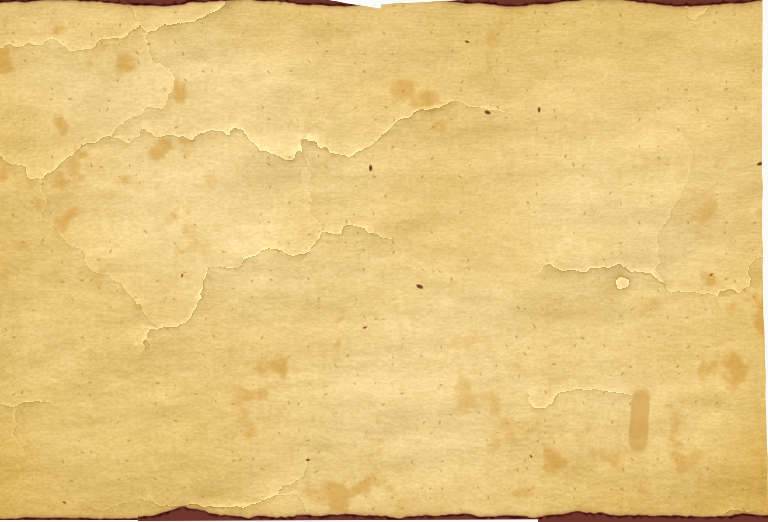
Write a Shadertoy shader that draws this texture.

```glsl
float hash(vec2 q) {
    return fract(sin(dot(q, vec2(127.1, 311.7))) * 43758.5);
}

vec2 hash2(vec2 q) {
    return vec2(hash(q), hash(q + 37.3));
}

float noise(vec2 q) {
    vec2 i = floor(q), f = fract(q);
    f = f * f * (3.0 - 2.0 * f);
    return mix(mix(hash(i), hash(i + vec2(1, 0)), f.x),
               mix(hash(i + vec2(0, 1)), hash(i + vec2(1, 1)), f.x), f.y);
}

float fbm(vec2 q) {
    float sum = 0.0, amp = 0.5;
    for (int i = 0; i < 5; i++) {
        sum += amp * noise(q);
        q = mat2(1.6, 1.2, -1.2, 1.6) * q + 7.7;
        amp *= 0.5;
    }
    return sum;
}

// Cellular folds: x is the soft lit slope, y the thin crease line
vec2 folds(vec2 q) {
    vec2 cell = floor(q), near = vec2(9), second = vec2(9);
    for (int y = -1; y <= 1; y++)
    for (int x = -1; x <= 1; x++) {
        vec2 c = cell + vec2(x, y);
        vec2 d = c + 0.1 + 0.8 * hash2(c) - q;
        if (dot(d, d) < dot(near, near)) { second = near; near = d; }
        else if (dot(d, d) < dot(second, second)) second = d;
    }
    vec2 normal = normalize(second - near);
    float edge = dot(0.5 * (near + second), normal);
    float lit = dot(normal, normalize(vec2(0.4, -1.0)));
    return lit * vec2(exp(-edge * 9.0), exp(-edge * 95.0));
}

// Scattered flecks, one at most per grid cell
float flecks(vec2 p, float scale, float share, float radius, float px) {
    vec2 q = p * scale, c = floor(q);
    vec2 d = (fract(q) - 0.3 - 0.4 * hash2(c)) / scale;
    float angle = 6.28 * hash(c + 5.1);
    d = mat2(cos(angle), sin(angle), -sin(angle), cos(angle)) * d;
    float r = length(d * vec2(0.7, 1.3)) - radius * (0.5 + hash(c + 9.4));
    return step(hash(c + 2.6), share) * (1.0 - smoothstep(-px, px, r));
}

vec3 paperColor(vec2 p, float aspect, float px) {
    // Ageing: broad blotches, darker rims, golden lower corners
    float rim = min(min(p.x, aspect - p.x), min(p.y, 1.0 - p.y));
    float corners = exp(-4.5 * length(p - vec2(0.0, 0.08)))
                  + exp(-4.5 * length(p - vec2(aspect, 0.1)));
    float age = 0.18 + 0.9 * (fbm(p * vec2(2.6, 3.4) + 3.0) - 0.47)
              + 0.04 * sin(p.x * 5.0 + 2.0 * sin(p.y * 4.0))
              + 0.3 * exp(-9.0 * rim) + 0.6 * corners;
    vec3 color = mix(vec3(0.95, 0.835, 0.58), vec3(0.86, 0.70, 0.36), clamp(age, 0.0, 1.25));

    // Gentle wrinkles lit from above
    vec2 w = p * vec2(4.0, 8.0);
    color += 0.30 * (fbm(w) - fbm(w + vec2(-0.06, 0.16)));

    // Sparse folds
    vec2 warp = vec2(fbm(p * 6.0), fbm(p * 6.0 + 20.0)) - 0.5;
    vec2 fold = folds(p * vec2(3.0, 4.0) + 0.9 * warp + 11.0);
    float present = smoothstep(0.46, 0.68, noise(p * 4.5 + 31.0));
    color += present * (0.045 * fold.x + 0.13 * fold.y);

    // Pulp grain with short horizontal fibres
    float grain = 0.6 * noise(p * vec2(150.0, 330.0)) + 0.4 * noise(p * vec2(45.0, 260.0) + 50.0)
                + 0.5 * noise(p * 310.0 + 9.0) - 0.75;
    color += grain * vec3(0.075, 0.085, 0.11);

    // Flecks, water marks and a brown smear
    color = mix(color, vec3(0.64, 0.49, 0.27), 0.5 * flecks(p, 55.0, 0.13, 0.0018, px));
    color = mix(color, vec3(0.42, 0.19, 0.09), 0.85 * flecks(p + 0.03, 9.0, 0.12, 0.0032, px));
    float marks = smoothstep(0.60, 0.76, fbm(p * 17.0 + 4.0)) * smoothstep(0.45, 0.75, noise(p * 3.5 + 8.0));
    color = mix(color, vec3(0.80, 0.57, 0.22), 0.5 * marks);
    vec2 s = (p - vec2(1.225 + 0.06 * (p.y - 0.2), 0.195)) / vec2(0.019, 0.065);
    float smear = 1.0 - smoothstep(0.6, 1.15, length(s * s) + 0.5 * (fbm(p * 30.0) - 0.5));
    return mix(color, vec3(0.77, 0.57, 0.25), 0.5 * smear);
}

void mainImage(out vec4 fragColor, in vec2 fragCoord) {
    float px = 1.0 / iResolution.y;
    float aspect = iResolution.x * px;
    vec2 p = fragCoord * px;
    float depth = 1.0 - p.y;
    float ragged = noise(vec2(p.x * 38.0, 2.0)) + 0.4 * noise(vec2(p.x * 130.0, 6.0));

    // Burnt strips along the bottom and top
    float bump = 0.015 * exp(-pow((p.x - 0.36) / 0.035, 2.0))
               + 0.008 * exp(-pow((p.x - 1.11) / 0.05, 2.0));
    float low = p.x < 0.264 ? 0.005 + 0.003 * ragged
              : 0.007 + 0.006 * ragged + bump + 0.002 * sin(p.x * 23.0);
    float high = 0.002 + 0.006 * sin(p.x * 18.0 - 3.5) + 0.004 * ragged;
    float inside = min(p.y - low, depth - high);
    vec3 color = paperColor(p, aspect, px);
    color = mix(color, vec3(0.61, 0.43, 0.27), 0.75 * exp(-max(inside, 0.0) * 260.0));
    vec3 burnt = mix(vec3(0.23, 0.05, 0.04), vec3(0.44, 0.21, 0.17),
                     smoothstep(0.002, 0.010, -inside + 0.006 * noise(p * 140.0)));
    color = mix(burnt, color, smoothstep(-px, px, inside));

    // Torn white gaps: top wedge, right sliver, bottom line
    float wedge = p.x < 0.73 ? 0.16 * (p.x - 0.63) : 0.055 * (0.88 - p.x);
    float sliver = 0.011 * smoothstep(0.0, 0.6, p.y) + 0.002 * (noise(vec2(p.y * 25.0, 1.0)) - 0.5);
    float line = p.x < 0.264 ? 0.004 : p.x < 1.03 ? 0.002 + 0.004 * (p.x - 0.264) : -0.004;
    float gap = max(max(wedge + 0.002 * (ragged - 0.7) - depth, sliver - (aspect - p.x)), line - p.y);
    color = mix(color, vec3(0.98, 0.98, 0.97), smoothstep(-0.5 * px, 0.5 * px, gap));

    fragColor = vec4(clamp(color, 0.0, 1.0), 1.0);
}
```
